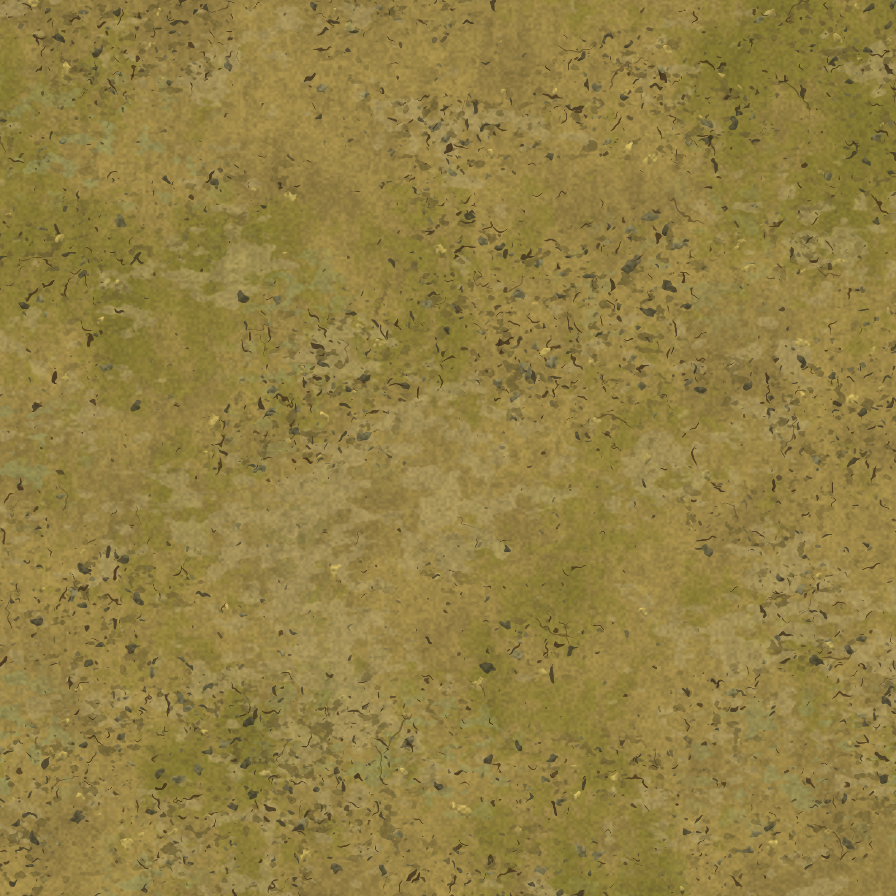
This texture is drawn by a WebGL 2 fragment shader. Its source:

```glsl
#version 300 es
precision highp float;

uniform vec2 u_resolution;
out vec4 fragColor;

const vec3 SAND = vec3(0.63, 0.54, 0.285);
const vec3 UMBER = vec3(0.545, 0.465, 0.25);
const vec3 MOSS = vec3(0.54, 0.485, 0.215);
const vec3 DEEP_MOSS = vec3(0.46, 0.43, 0.165);
const vec3 CHALK = vec3(0.66, 0.59, 0.38);
const vec3 LICHEN = vec3(0.57, 0.57, 0.36);
const vec3 SOIL = vec3(0.43, 0.375, 0.20);
const vec3 SLATE = vec3(0.28, 0.265, 0.19);
const vec3 GREY = vec3(0.45, 0.43, 0.30);
const vec3 OCHRE = vec3(0.68, 0.60, 0.32);
const vec3 BARK = vec3(0.25, 0.18, 0.10);

// Integer hash giving three values in 0..1
vec3 hash3(ivec2 cell, uint seed) {
    uvec3 v = uvec3(uvec2(cell), seed) * 1664525u + 1013904223u;
    v += v.yzx * v.zxy;
    v ^= v >> 16u;
    v += v.yzx * v.zxy;
    return vec3(v >> 8u) / 16777216.0;
}

float noise(vec2 p, uint seed) {
    ivec2 i = ivec2(floor(p));
    vec2 f = fract(p);
    f = f * f * (3.0 - 2.0 * f);
    float low = mix(hash3(i, seed).x, hash3(i + ivec2(1, 0), seed).x, f.x);
    float high = mix(hash3(i + ivec2(0, 1), seed).x, hash3(i + ivec2(1, 1), seed).x, f.x);
    return mix(low, high, f.y);
}

float fbm(vec2 p, uint seed) {
    float sum = 0.0, weight = 0.57;
    for (uint i = 0u; i < 3u; i++) {
        sum += weight * noise(p, seed + i);
        p = mat2(1.6, 1.2, -1.2, 1.6) * p + 7.3;
        weight *= 0.5;
    }
    return sum;
}

float ellipseDistance(vec2 p, vec2 radius) {
    float k = length(p / radius);
    return k * (k - 1.0) / max(length(p / (radius * radius)), 0.0001);
}

float clusters(vec2 p) {
    return smoothstep(0.2, 0.85, noise(p * vec2(10.0, 14.0), 71u));
}

// Scattered bent ellipses: x coverage, y tone, z light from above
vec3 scatter(vec2 p, float cells, uint seed, vec2 size, vec2 density, float turn, float bend, float pixel) {
    vec3 result = vec3(0.0);
    ivec2 corner = ivec2(floor(p * cells - 0.5));
    for (int i = 0; i < 4; i++) {
        ivec2 cell = corner + ivec2(i & 1, i >> 1);
        vec3 place = hash3(cell, seed);
        if (place.z > density.y) continue;
        vec2 center = (vec2(cell) + place.xy) / cells;
        if (place.z > mix(density.x, density.y, clusters(center))) continue;
        vec3 form = hash3(cell, seed + 1u);
        float angle = (form.x - 0.5) * turn;
        vec2 offset = p - center;
        vec2 radius = size * mix(0.5, 1.5, form.y * form.y);
        vec2 q = mat2(cos(angle), -sin(angle), sin(angle), cos(angle)) * offset;
        q.y += bend * (form.z - 0.5) * q.x * q.x / radius.x;
        float cover = 1.0 - smoothstep(-0.6 * pixel, 0.6 * pixel, ellipseDistance(q, radius));
        float light = clamp(offset.y / radius.y, -1.0, 1.0);
        if (cover > result.x) result = vec3(cover, form.z, light);
    }
    return result;
}

vec3 stoneColor(float tone, float light, float grain) {
    vec3 color = mix(SLATE, GREY, smoothstep(0.2, 0.7, tone));
    color = mix(color, OCHRE, smoothstep(0.74, 0.82, tone));
    return color * (1.0 + 0.15 * light + 0.5 * (grain - 0.5));
}

vec3 ground(vec2 p, float grain) {
    float broad = fbm(p * 4.5, 1u);
    float middle = fbm(p * 14.0, 11u);
    float fine = fbm(p * 85.0, 21u);
    float streak = noise(p * vec2(110.0, 26.0), 31u);

    vec3 color = mix(SAND, UMBER, smoothstep(0.46, 0.63, 0.45 * middle + 0.35 * fine + 0.2 * streak));
    float moss = 0.45 * broad + 0.3 * fbm(p * vec2(22.0, 15.0), 41u) + 0.25 * fine;
    color = mix(color, MOSS, 0.85 * smoothstep(0.485, 0.57, moss));
    color = mix(color, DEEP_MOSS, 0.55 * smoothstep(0.56, 0.67, moss));

    // Ragged chalky crust and thin lichen flakes
    float flakes = fbm(p * vec2(50.0, 78.0), 61u);
    float crust = 0.5 * fbm(p * vec2(8.0, 13.0), 51u) + 0.5 * flakes;
    color = mix(color, CHALK, 0.65 * smoothstep(0.57, 0.65, crust));
    float lichen = smoothstep(0.5, 0.8, noise(p * 6.0, 65u));
    color = mix(color, LICHEN, 0.6 * lichen * smoothstep(0.42, 0.32, flakes));

    // Damp crumbs of soil, thickest among the debris
    float crumbs = smoothstep(0.62, 0.72, fbm(p * vec2(95.0, 120.0), 91u));
    color = mix(color, SOIL, crumbs * mix(0.2, 0.75, clusters(p)));
    return color * (1.0 + 0.2 * (fine - 0.5) + 0.15 * (grain - 0.5) + 0.07 * (streak - 0.5));
}

void main() {
    float pixel = 1.0 / min(u_resolution.x, u_resolution.y);
    vec2 p = gl_FragCoord.xy * pixel;
    float grain = noise(p * 330.0, 80u);
    vec3 color = ground(p, grain);
    vec2 ragged = p + 0.0055 * (vec2(noise(p * 190.0, 81u), noise(p * 190.0, 82u)) - 0.5);

    // Faint roots and small specks
    vec3 root = scatter(ragged, 16.0, 100u, vec2(0.02, 0.0008), vec2(0.12, 0.4), 6.28, 1.0, pixel);
    color = mix(color, BARK, 0.45 * root.x);
    vec3 speck = scatter(ragged, 95.0, 110u, vec2(0.0021, 0.0015), vec2(0.07, 0.36), 3.0, 0.0, pixel);
    color = mix(color, mix(BARK, GREY, speck.y), 0.75 * speck.x);

    // Pebbles and a few larger stones
    vec3 pebble = scatter(ragged, 46.0, 120u, vec2(0.0054, 0.003), vec2(0.03, 0.48), 2.4, 0.4, pixel);
    color = mix(color, stoneColor(pebble.y, pebble.z, grain), 0.82 * pebble.x);
    vec3 stone = scatter(ragged, 11.0, 130u, vec2(0.0095, 0.0045), vec2(0.06, 0.2), 1.6, 0.4, pixel);
    color = mix(color, stoneColor(stone.y, stone.z, grain), 0.8 * stone.x);

    // Dead leaves and twigs
    vec3 leaf = scatter(ragged, 46.0, 140u, vec2(0.0055, 0.0016), vec2(0.02, 0.36), 3.6, 0.6, pixel);
    color = mix(color, mix(BARK, SLATE, leaf.y), 0.85 * leaf.x);
    vec3 twig = scatter(ragged, 44.0, 150u, vec2(0.0072, 0.0009), vec2(0.03, 0.34), 6.28, 0.9, pixel);
    color = mix(color, BARK, 0.75 * twig.x);

    fragColor = vec4(color, 1.0);
}
```
